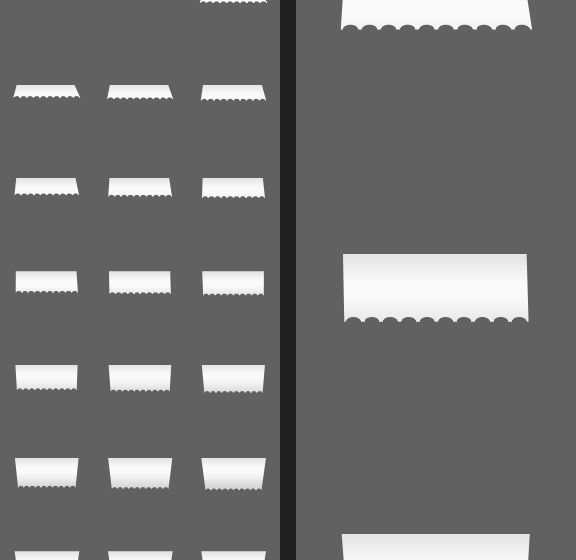
Left: the whole. Right: its middle third, enlarged.
Give the GLSL for this pattern, as a Shadertoy shader.

```glsl
// Three by six sheet of pale paper strips on flat grey. Each strip has a straight
// top, slanted sides and a scalloped lower edge; from one cell to the next it
// grows longer and its taper turns over, using formulas of the cell number.

const vec2 GRID = vec2(3.0, 6.0);
const float TOP_OFFSET = 0.906;      // strip top, measured down from the cell top
const float FIRST_STRIP = -1.0;      // earlier cells stay empty
const float LAST_GROWTH = 14.0;      // the top edge stops widening here
const float NOTCHES = 10.0;
const float NOTCH_DEPTH = 0.017;
const vec3 BACKGROUND = vec3(0.38);

// Coverage of the side where distance is negative, softened over one pixel.
float coverage(float dist, float pixel) {
    return clamp(0.5 - dist / pixel, 0.0, 1.0);
}

// Left and right limits of a strip at depth t, from 0 (top) to 1 (tips).
vec2 sideLimits(float index, float t) {
    float widening = min(index, LAST_GROWTH);
    vec2 top = vec2(0.179, 0.797) + vec2(-0.0016, 0.0038) * widening;
    vec2 bottom = vec2(0.143, 0.860) + vec2(0.0042, -0.0042) * index;
    return mix(top, bottom, t);
}

// Height of the round cuts along the lower edge; u runs from 0 to 1 across it.
float scallop(float u) {
    float x = (fract(u * NOTCHES) - 0.5) / 0.40;
    return NOTCH_DEPTH * sqrt(max(0.0, 1.0 - x * x));
}

// Soft sheen: a bright band at a fixed depth, dimmer above and far below it.
float paperShade(float depth) {
    float upper = mix(0.90, 0.98, smoothstep(0.0, 0.115, depth));
    return upper - 0.16 * smoothstep(0.13, 0.37, depth);
}

// Paper coverage inside one cell, with p.y pointing down from the strip top.
float stripMask(vec2 p, float index, float pixel) {
    float tipDepth = 0.141 + 0.0146 * index;
    vec2 sides = sideLimits(index, clamp(p.y / tipDepth, 0.0, 1.0));
    float u = (p.x - sides.x) / (sides.y - sides.x);
    float lowerEdge = tipDepth - scallop(u);
    float across = coverage(sides.x - p.x, pixel) * coverage(p.x - sides.y, pixel);
    float along = coverage(-p.y, pixel) * coverage(p.y - lowerEdge, pixel);
    return across * along * step(FIRST_STRIP - 0.5, index);
}

void mainImage(out vec4 fragColor, in vec2 fragCoord) {
    // Count cells from the upper left, shifted so each begins at a strip top.
    vec2 downward = vec2(fragCoord.x, iResolution.y - fragCoord.y);
    vec2 position = downward * GRID / iResolution.xy - vec2(0.0, TOP_OFFSET);
    vec2 cell = floor(position);
    vec2 local = position - cell;
    float index = cell.y * GRID.x + cell.x;
    float pixel = GRID.x / iResolution.x;

    // Lay the shaded paper over the background.
    float mask = stripMask(local, index, pixel);
    vec3 color = mix(BACKGROUND, vec3(paperShade(local.y)), mask);
    fragColor = vec4(color, 1.0);
}
```
